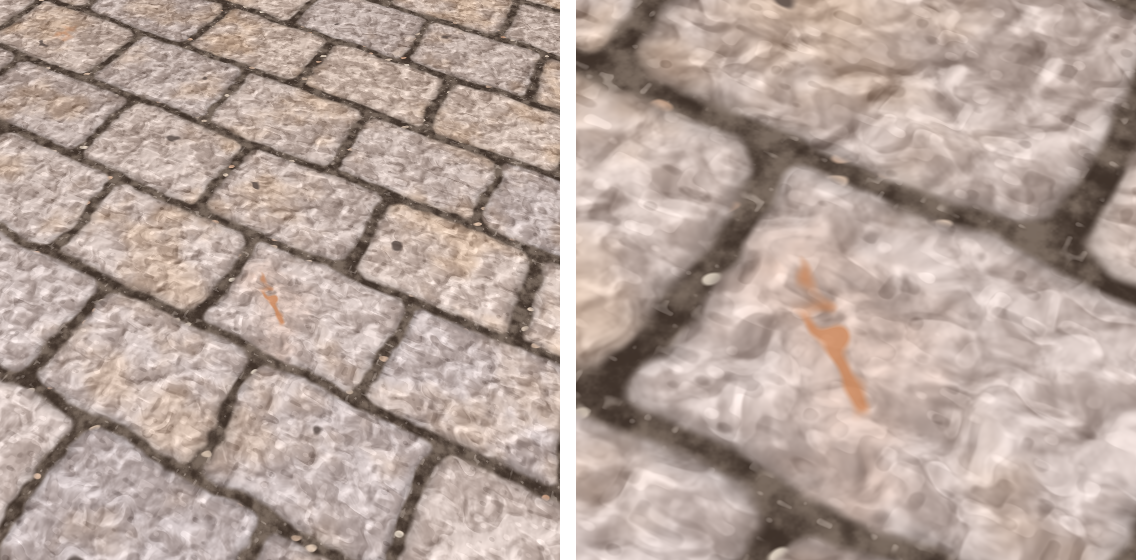
Left: the whole. Right: its middle third, enlarged.
A three.js fragment shader for this texture:

```glsl
// Worn pale cobblestones in offset courses, seen at a slant, with dark gritty joints.
varying vec2 vUv;

float hash(vec2 p) {
  return fract(sin(dot(p, vec2(127.1, 311.7))) * 43758.5453);
}

float noise(vec2 p) {
  vec2 i = floor(p), f = fract(p);
  f = f * f * (3.0 - 2.0 * f);
  return mix(mix(hash(i), hash(i + vec2(1.0, 0.0)), f.x),
             mix(hash(i + vec2(0.0, 1.0)), hash(i + 1.0), f.x), f.y);
}

float fbm(vec2 p) {
  float sum = 0.0, amp = 0.5;
  for (int i = 0; i < 4; i++) {
    sum += amp * noise(p);
    p = mat2(1.6, 1.2, -1.2, 1.6) * p + 7.3;
    amp *= 0.5;
  }
  return sum;
}

// Chipped surface height: grain with small raised flakes.
float relief(vec2 p) {
  vec2 warp = vec2(noise(p * 9.0), noise(p * 9.0 + 31.0));
  float flakes = smoothstep(0.42, 0.62, noise(p * vec2(12.0, 15.0) + warp * 1.2));
  return fbm(p * 9.0 + warp * 0.5) + 0.16 * flakes;
}

float segment(vec2 p, vec2 a, vec2 b) {
  vec2 ab = b - a;
  return length(p - a - ab * clamp(dot(p - a, ab) / dot(ab, ab), 0.0, 1.0));
}

// Perspective from the canvas to the ground: x in stone lengths, y in courses.
vec2 toGround(vec2 uv) {
  vec3 q = vec3(uv.x, 1.0 - uv.y, 1.0);
  return vec2(4.0 * dot(q, vec3(1.0, 1.077, -0.423)), dot(q, vec3(-3.277, 8.51, -0.689)))
       / dot(q, vec3(-0.07, 0.967, 1.0));
}

void main() {
  vec2 ground = toGround(vUv);
  vec2 p = ground * vec2(1.4, 1.0);

  // Uneven stone outlines
  vec2 wobble = vec2(noise(p * 3.0), noise(p * 3.0 + 19.0)) - 0.5;
  vec2 chips = vec2(noise(p * 14.0), noise(p * 14.0 + 47.0)) - 0.5;
  vec2 laid = ground + wobble * 0.06 + chips * 0.025;

  // Courses, each shifted along from the one before
  float row = floor(laid.y);
  laid.x -= 0.42 * row - 0.17 * step(row, -1.5);
  vec2 id = vec2(floor(laid.x), row);
  float seed = hash(id + 3.7);
  vec2 local = (fract(laid) - 0.5) * vec2(1.4, 1.0);
  vec2 halfSize = vec2(0.66, 0.46) - 0.02 * vec2(seed, hash(id + 8.1));
  float edge = length(max(abs(local) - halfSize + 0.09, 0.0)) - 0.09;

  // Stone colour: mottling, a tint per stone, warm patches
  float height = relief(p);
  float slope = height - relief(p + vec2(0.03, 0.012));
  vec3 stone = mix(vec3(0.69, 0.63, 0.60), vec3(0.85, 0.80, 0.775),
                   smoothstep(0.3, 0.75, height));
  stone *= mix(vec3(0.96, 0.96, 0.98), vec3(1.03, 1.01, 0.99), seed);
  float warm = smoothstep(0.45, 0.75, fbm(p * 2.2 + 12.0));
  stone = mix(stone, stone * vec3(1.0, 0.96, 0.90), warm);
  stone *= mix(vec3(1.02, 1.02, 1.03), vec3(0.95, 0.93, 0.91), smoothstep(0.3, 1.0, vUv.y));
  stone += slope * 0.34;
  stone += 0.07 * smoothstep(0.6, 0.78, noise(p * vec2(20.0, 26.0)));
  stone -= 0.09 * smoothstep(0.72, 0.88, noise(p * vec2(17.0, 21.0) + 63.0));

  // Rounded, dirty rim
  stone *= 1.0 - 0.15 * smoothstep(-0.07, 0.0, edge);

  // Dark pits on some stones
  vec2 pitAt = (vec2(hash(id + 5.3), hash(id + 9.9)) - 0.5) * vec2(0.9, 0.6);
  float pit = length(local - pitAt + chips * 0.05) - 0.02 - 0.02 * seed;
  float pitted = step(0.62, hash(id + 21.0));
  stone = mix(stone, vec3(0.32, 0.27, 0.25), 0.8 * pitted * (1.0 - smoothstep(-0.01, 0.025, pit)));

  // Rust stains, broken up by the grain
  float streak = segment(p + wobble * 0.3 + chips * 0.16, vec2(2.18, 1.42), vec2(2.64, 1.74));
  float stain = 0.85 * (1.0 - smoothstep(0.0, 0.05, streak)) * smoothstep(0.25, 0.6, noise(p * 11.0 + 5.0));
  stain += 0.2 * (1.0 - smoothstep(0.05, 0.35, streak)) * height;
  stain += 0.45 * (1.0 - smoothstep(0.02, 0.16, length(p + chips * 0.15 - vec2(-1.29, -0.54))));
  stone = mix(stone, vec3(0.80, 0.52, 0.34), min(stain, 0.8));

  // Joint soil with fine grit
  vec3 joint = mix(vec3(0.25, 0.20, 0.17), vec3(0.48, 0.42, 0.375),
                   smoothstep(0.2, 0.75, fbm(p * 15.0)));
  joint += 0.15 * smoothstep(0.75, 0.95, noise(p * 36.0));

  // Scattered pebbles
  vec2 cell = floor(p * 9.0);
  vec2 offset = fract(p * 9.0) - 0.5 - 0.3 * (vec2(hash(cell), hash(cell + 4.4)) - 0.5);
  offset = mat2(0.8, 0.6, -0.6, 0.8) * offset * vec2(1.0, 1.5);
  float pebble = 1.0 - smoothstep(0.2, 0.36, length(offset + chips * 0.3));
  pebble *= step(0.86, hash(cell + 13.0));
  vec3 pebbleColor = mix(vec3(0.82, 0.77, 0.71), vec3(0.72, 0.56, 0.46), hash(cell + 2.0));
  joint = mix(joint, pebbleColor * (0.85 + 0.3 * noise(p * 40.0)), pebble);

  vec3 color = mix(stone, joint, smoothstep(-0.015, 0.025, edge));
  gl_FragColor = vec4(clamp(color, 0.0, 1.0), 1.0);
}
```
